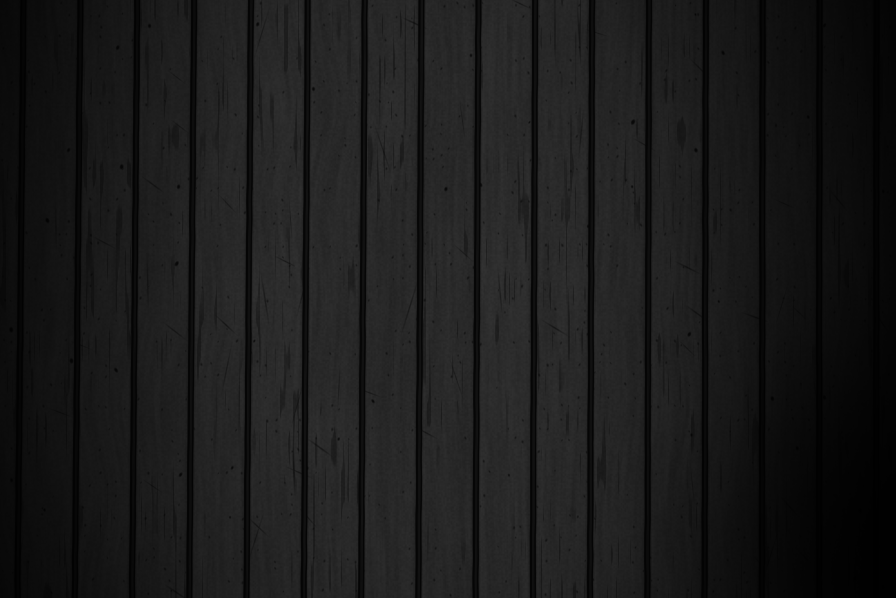
Give the GLSL for this texture, as a Shadertoy shader.

```glsl
// Dark painted wall of vertical boards parted by narrow beaded grooves.
// Boards come from one repeated, slightly tilted coordinate; noise adds
// grain, chips and scratches, and an uneven vignette dims the edges.

float hash(vec2 p) {
    vec3 q = fract(vec3(p.xyx) * 0.1031);
    q += dot(q, q.yzx + 33.33);
    return fract((q.x + q.y) * q.z);
}

float noise(vec2 p) {
    vec2 i = floor(p), f = fract(p);
    f = f * f * (3.0 - 2.0 * f);
    return mix(mix(hash(i), hash(i + vec2(1, 0)), f.x),
               mix(hash(i + vec2(0, 1)), hash(i + vec2(1, 1)), f.x), f.y);
}

float fbm(vec2 p) {
    float sum = 0.0, amp = 0.5;
    for (int i = 0; i < 4; i++) {
        sum += amp * noise(p);
        p = p * 2.03 + 17.1;
        amp *= 0.5;
    }
    return sum;
}

// Sparse oval marks, one candidate in each cell
float marks(vec2 p, vec2 cells, float density, vec2 radius, float pixel) {
    vec2 g = p * cells, id = floor(g);
    float size = mix(0.4, 1.0, hash(id + 5.7));
    vec2 center = mix(vec2(0.25), vec2(0.75), vec2(hash(id + 11.3), hash(id + 29.1)));
    vec2 offset = (fract(g) - center) / cells;
    offset.x += offset.y * (hash(id + 41.0) - 0.5) * 0.7;
    float d = (length(offset / (radius * size)) - 1.0) * radius.x * size;
    return step(hash(id + 3.0), density) * (1.0 - smoothstep(-pixel, pixel, d));
}

void mainImage(out vec4 fragColor, in vec2 fragCoord) {
    vec2 uv = fragCoord / iResolution.xy;
    vec2 p = fragCoord / iResolution.y;
    float pixel = 1.0 / iResolution.y;

    // Board coordinate: grooves lean slightly toward the left side
    float pitch = mix(0.0639, 0.06346, uv.y);
    float k = (uv.x - mix(0.0195, 0.0262, uv.y)) / pitch;
    float board = floor(k);
    float d = k - floor(k + 0.5);
    float aa = 0.7 / (iResolution.x * pitch);

    // Painted wood: board tone, long grain, blotches and fine grit
    vec2 seed = vec2(board * 7.3, board * 3.1);
    float tone = 0.163 + 0.012 * (hash(vec2(board, 8.0)) - 0.5);
    float grain = fbm(vec2(p.x * 140.0 + 4.0 * noise(p * 6.0), p.y * 9.0) + seed);
    float blotch = fbm(p * vec2(14.0, 6.0) + seed);
    float grit = noise(p * 330.0);
    tone += 0.045 * (grain - 0.47) + 0.025 * (blotch - 0.47) + 0.022 * (grit - 0.5);

    // Wear: hairline cracks, pinholes, larger chips, slanted scratches
    float crack = smoothstep(0.74, 0.86, noise(vec2(p.x * 260.0, p.y * 14.0) + seed));
    tone *= 1.0 - 0.30 * crack * smoothstep(0.4, 0.6, blotch);
    float wear = 0.5 * marks(p, vec2(75.0, 55.0), 0.14, vec2(0.0016, 0.0022), pixel);
    wear = max(wear, 0.75 * marks(p + 3.0, vec2(22.0, 17.0), 0.09, vec2(0.003, 0.004), pixel));
    wear = max(wear, 0.45 * marks(p + 7.0, vec2(15.0, 7.0), 0.12, vec2(0.0011, 0.025), pixel));
    vec2 slant = mat2(0.6, -0.8, 0.8, 0.6) * p;
    wear = max(wear, 0.5 * marks(slant + 9.0, vec2(18.0, 16.0), 0.06, vec2(0.0012, 0.014), pixel));
    tone *= 1.0 - wear;

    // Groove: soft shoulders, black floor and a dim bead in the middle
    float wobble = 0.008 * (noise(vec2(floor(k + 0.5) * 9.0, p.y * 30.0)) - 0.5);
    float e = abs(d + wobble);
    float shoulder = smoothstep(0.05, 0.11, e);
    float groove = 1.0 - smoothstep(0.054 - aa, 0.054 + aa, e);
    float bead = 1.0 - smoothstep(0.012, 0.012 + 1.5 * aa, abs(d + wobble - 0.006));
    float floorTone = 0.022 + 0.045 * bead * (0.7 + 0.6 * grain);
    tone *= mix(0.85, 1.0, shoulder);
    tone += 0.012 * (1.0 - smoothstep(0.0, 0.02 + aa, abs(d - 0.085)));
    tone = mix(tone, floorTone, groove);

    // Uneven light: wide oval with a deeper shade at the lower right
    float away = length((uv - vec2(0.47, 0.53)) * vec2(1.2, 0.5));
    float light = 1.0 - smoothstep(0.15, 0.8, away);
    float corner = length((uv - vec2(1.0, 0.08)) * vec2(1.5, 0.8));
    light *= 1.0 - 0.85 * (1.0 - smoothstep(0.0, 0.45, corner));

    fragColor = vec4(vec3(max(tone * light, 0.0)), 1.0);
}
```
